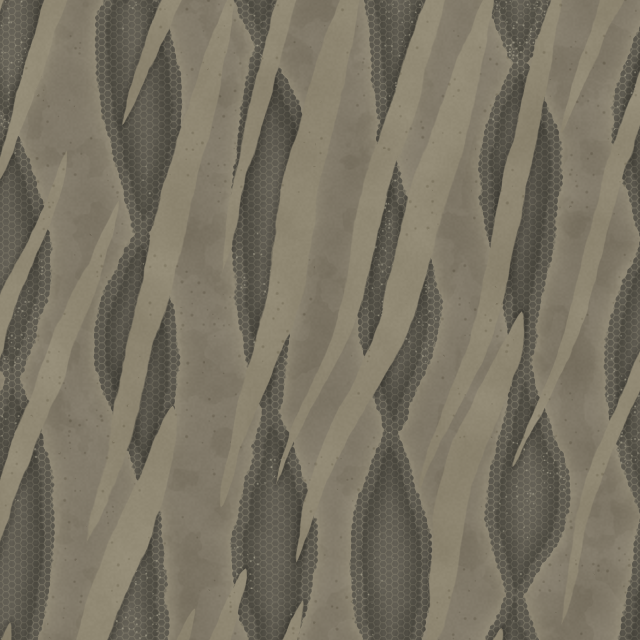
A WebGL 1 fragment shader for this pattern:

```glsl
precision highp float;
// Weathered camouflage: lens-shaped vertical bands of dark honeycomb mesh with
// pale halos on a mottled khaki ground, crossed by slanted tapering strokes.
// Bands and strokes are signed distances (positive inside) roughened by noise.
uniform vec2 u_resolution;

const vec3 GROUND = vec3(0.505, 0.475, 0.412);
const vec3 STROKE = vec3(0.565, 0.533, 0.452);
const vec3 PALE = vec3(0.605, 0.575, 0.490);
const vec3 MESH_DARK = vec3(0.300, 0.290, 0.255);
const vec3 MESH_MID = vec3(0.385, 0.370, 0.330);
const vec3 MESH_LINE = vec3(0.500, 0.480, 0.415);
const vec3 CHIP = vec3(0.680, 0.660, 0.580);

const float BAND_SPACING = 0.2;
const float BAND_OFFSET = 0.015;
const float BAND_PINCH = 0.011;      // half width at the necks
const float BAND_SWELL = 0.053;      // extra half width at the bellies
const float LENS_LENGTH = 0.47;
const float RIM_WIDTH = 0.017;
const float HEX_SIZE = 0.0108;
const float HEX_LINE = 0.0008;
const float STROKE_SPACING = 0.1;
const float STROKE_PERIOD = 0.95;
const float STROKE_SLANT = 0.34;
const float HALO_WIDTH = 0.013;

float hash(vec2 p) {
  vec3 q = fract(p.xyx * vec3(0.1031, 0.1030, 0.0973));
  q += dot(q, q.yzx + 33.33);
  return fract((q.x + q.y) * q.z);
}

float noise(vec2 p) {
  vec2 i = floor(p), f = fract(p);
  f = f * f * (3.0 - 2.0 * f);
  return mix(mix(hash(i), hash(i + vec2(1.0, 0.0)), f.x),
             mix(hash(i + vec2(0.0, 1.0)), hash(i + 1.0), f.x), f.y);
}

float fbm(vec2 p) {
  float sum = 0.0, amp = 0.5;
  for (int i = 0; i < 4; i++) {
    sum += amp * noise(p);
    p = p * 2.03 + 17.3;
    amp *= 0.5;
  }
  return sum / 0.9375;
}

// Distance from the nearest honeycomb wall, in canvas units.
float hexWall(vec2 p) {
  vec2 period = vec2(1.7320508, 1.0);
  p /= HEX_SIZE;
  vec2 a = mod(p, period) - 0.5 * period;
  vec2 b = mod(p - 0.5 * period, period) - 0.5 * period;
  vec2 g = abs(dot(a, a) < dot(b, b) ? a : b);
  return HEX_SIZE * (0.5 - max(g.y, dot(g, vec2(0.8660254, 0.5))));
}

// Swelling and pinching vertical bands.
float bandField(vec2 p) {
  float best = -1.0;
  float nearest = floor((p.x - BAND_OFFSET) / BAND_SPACING + 0.5);
  for (int i = -1; i <= 1; i++) {
    float id = nearest + float(i);
    float center = BAND_OFFSET + id * BAND_SPACING
                 + 0.03 * (noise(vec2(p.y * 4.0, id * 7.0 + 3.0)) - 0.5);
    float phase = hash(vec2(id, 5.0)) + 0.35 * noise(vec2(p.y * 3.0, id * 5.0 + 40.0));
    float swell = abs(sin(3.14159265 * (p.y / LENS_LENGTH + phase)));
    best = max(best, BAND_PINCH + BAND_SWELL * swell - abs(p.x - center));
  }
  return best + 0.012 * (fbm(p * 32.0) - 0.5);
}

// Slanted strokes: x is the field, y the tone of the nearest stroke.
vec2 strokeField(vec2 p) {
  vec2 best = vec2(-1.0, 0.5);
  float u = p.x - STROKE_SLANT * p.y + 0.045 * (noise(p * 4.0 + 9.0) - 0.5);
  float column = floor(u / STROKE_SPACING);
  for (int i = -1; i <= 1; i++) {
    float id = column + float(i);
    float offset = hash(vec2(id, 11.0));
    float row = floor(p.y / STROKE_PERIOD + offset);
    vec2 key = vec2(id, row * 13.0);
    float along = p.y - (row - offset + 0.5) * STROKE_PERIOD;
    float halfLength = mix(0.27, 0.46, hash(key + 21.0));
    float t = along / halfLength;
    float across = u - (id + 0.25 + 0.5 * hash(key + 31.0)) * STROKE_SPACING
                 - 0.16 * (hash(key + 41.0) - 0.5) * along;
    float halfWidth = mix(0.014, 0.029, hash(key + 51.0)) * (1.0 + 0.3 * t);
    float taper = pow(max(1.0 - t * t, 0.0), 0.6);
    float field = halfWidth * taper - abs(across) - max(abs(along) - halfLength, 0.0);
    if (field > best.x) best = vec2(field, hash(key + 61.0));
  }
  best.x += 0.009 * (fbm(p * vec2(34.0, 20.0)) - 0.5);
  return best;
}

// Scattered round flecks on a jittered grid.
float flecks(vec2 p, float density, float chance, float pixel) {
  vec2 cell = floor(p * density);
  vec2 jitter = 0.3 + 0.4 * vec2(hash(cell + 3.0), hash(cell + 71.0));
  float d = length(fract(p * density) - jitter) / density;
  float radius = mix(0.08, 0.27, hash(cell + 29.0)) / density;
  return step(hash(cell), chance) * smoothstep(pixel, -pixel, d - radius);
}

void main() {
  float pixel = 1.0 / u_resolution.y;
  vec2 p = gl_FragCoord.xy * pixel;
  float wall = hexWall(p);
  float band = bandField(p) + 0.55 * wall;   // cells scallop the outline
  vec2 stroke = strokeField(p);
  float mottle = fbm(p * 14.0);
  float patches = fbm(p * 6.0 + 50.0);

  // Mottled ground with pale halos around the bands
  vec3 color = GROUND + 0.07 * (mottle - 0.5);
  color -= 0.022 * smoothstep(0.54, 0.60, fbm(p * 20.0 + 80.0));
  color = mix(color, PALE, 0.65 * exp(min(band, 0.0) / HALO_WIDTH));

  // Honeycomb: bright rim, shaded step, lighter belly
  float rim = 1.0 - smoothstep(-0.003, 0.003, band - RIM_WIDTH);
  float belly = smoothstep(RIM_WIDTH, 0.06, band);
  vec3 mesh = mix(MESH_DARK, MESH_MID, max(0.7 * rim, belly));
  float line = 1.0 - smoothstep(-0.7 * pixel, 0.7 * pixel, wall - HEX_LINE);
  mesh = mix(mesh, MESH_LINE, line * mix(0.35 + 0.3 * belly, 0.75, rim));
  mesh *= 0.9 + 0.2 * patches;
  mesh *= 1.0 - 0.16 * smoothstep(-0.014, 0.0, stroke.x);
  mesh = mix(mesh, CHIP, 0.7 * flecks(p, 190.0, 0.16 * smoothstep(0.5, 0.7, patches), pixel));
  color = mix(color, mesh, smoothstep(-pixel, pixel, band));

  // Strokes on top, each with its own tone
  vec3 paint = mix(STROKE, PALE, 0.45 * smoothstep(0.4, 0.7, patches));
  paint += 0.05 * (mottle - 0.5) - 0.018 * stroke.y;
  float painted = smoothstep(-pixel, pixel, stroke.x);
  color = mix(color, paint, painted);

  // Fine dark pits and grain
  float solid = max(painted, 1.0 - smoothstep(-pixel, pixel, band));
  color -= 0.07 * solid * flecks(p + 0.37, 120.0, 0.10 * smoothstep(0.35, 0.65, mottle), pixel);
  color += 0.018 * (noise(p * 330.0) - 0.5);
  gl_FragColor = vec4(color, 1.0);
}
```
